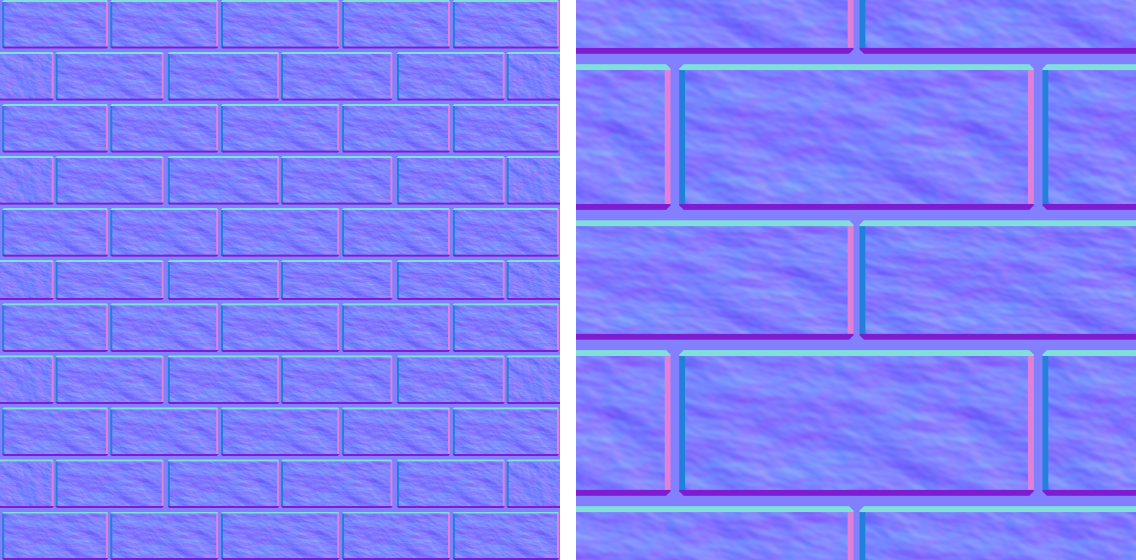
Left: the whole. Right: its middle third, enlarged.
This texture map is drawn by a WebGL 1 fragment shader. Its source:

```glsl
precision highp float;
uniform vec2 u_resolution;

vec2 gradientAt(vec2 cell) {
  float angle = 6.2832 * fract(sin(dot(cell, vec2(127.1, 311.7))) * 43758.5);
  return vec2(cos(angle), sin(angle));
}

float gradientNoise(vec2 p) {
  vec2 i = floor(p), f = p - i;
  vec2 s = f * f * f * (f * (f * 6.0 - 15.0) + 10.0);
  vec2 e = vec2(1.0, 0.0);
  float low = mix(dot(gradientAt(i), f), dot(gradientAt(i + e), f - e), s.x);
  float high = mix(dot(gradientAt(i + e.yx), f - e.yx), dot(gradientAt(i + 1.0), f - 1.0), s.x);
  return mix(low, high, s.y);
}

// Streaky clay relief, stretched along the brick and slightly tilted
float relief(vec2 p) {
  vec2 q = vec2(p.x * 1.7, (p.y + 0.18 * p.x) * 3.2);
  float height = 0.0, amplitude = 0.5;
  for (int octave = 0; octave < 4; octave++) {
    height += amplitude * gradientNoise(q);
    q = q * 2.03 + vec2(5.3, 2.7);
    amplitude *= 0.47;
  }
  return height;
}

vec2 reliefSlope(vec2 p) {
  vec2 e = vec2(0.012, 0.0);
  return vec2(relief(p + e) - relief(p - e), relief(p + e.yx) - relief(p - e.yx)) / 0.024;
}

// Centre and half width of each upright joint, for even and odd courses
vec2 joint(int i, float odd) {
  if (i == 0) return mix(vec2(0.0010, 0.0031), vec2(0.0975, 0.0018), odd);
  if (i == 1) return mix(vec2(0.1949, 0.0022), vec2(0.2958, 0.0038), odd);
  if (i == 2) return mix(vec2(0.3922, 0.0026), vec2(0.5003, 0.0018), odd);
  if (i == 3) return mix(vec2(0.6084, 0.0026), vec2(0.7048, 0.0041), odd);
  return mix(vec2(0.8060, 0.0026), vec2(0.9029, 0.0018), odd);
}

void main() {
  vec2 uv = gl_FragCoord.xy / u_resolution;
  float pixel = 1.0 / u_resolution.y;
  float down = 1.0 - uv.y;

  // Eleven courses; the sixth is shorter, so those below it move up
  float shift = down < 0.5415 ? 0.0 : 0.0156;
  float row = floor((down + shift) / 0.0929);
  float odd = mod(row, 2.0);
  float brickHeight = row == 5.0 ? 0.0710 : 0.0866;
  float top = down - (row * 0.0929 - shift);
  float bottom = brickHeight - top;

  // Distances to the nearest brick ends, wrapping around the canvas
  float left = 1.0, right = 1.0;
  for (int i = 0; i < 5; i++) {
    vec2 j = joint(i, odd);
    left = min(left, fract(uv.x - j.x) - j.y);
    right = min(right, fract(j.x - uv.x) - j.y);
  }

  // The same relief on each brick; turned upright on the two end halves
  vec2 local = vec2(left / (left + right), bottom / brickHeight);
  bool endHalf = odd > 0.5 && abs(uv.x - 0.5) > 0.4025;
  vec2 slope;
  if (endHalf) {
    slope = reliefSlope(vec2(local.y * 2.2, fract(local.x * 2.0))).yx * vec2(0.055, 0.07);
  } else {
    slope = reliefSlope(local * vec2(2.2, 1.0)) * vec2(0.06, 0.055);
  }
  vec3 color = 0.5 + 0.5 * normalize(vec3(-slope, 1.0));

  // Bevels
  vec4 bevel = 1.0 - smoothstep(0.0035 - 0.5 * pixel, 0.0035 + 0.5 * pixel,
                                vec4(left, right, top, bottom));
  color = mix(color, vec3(0.13, 0.50, 0.85), bevel.x);
  color = mix(color, vec3(0.88, 0.50, 0.85), bevel.y);
  color = mix(color, vec3(0.50, 0.88, 0.85), bevel.z);
  color = mix(color, vec3(0.49, 0.11, 0.82), bevel.w);

  // Flat mortar, with clipped brick corners
  float side = min(left, right), level = min(top, bottom);
  float inside = min(min(side, level), (side + level - 0.0026) * 0.7);
  float brick = smoothstep(-0.5 * pixel, 0.5 * pixel, inside);
  gl_FragColor = vec4(mix(vec3(0.51, 0.50, 1.0), color, brick), 1.0);
}
```
